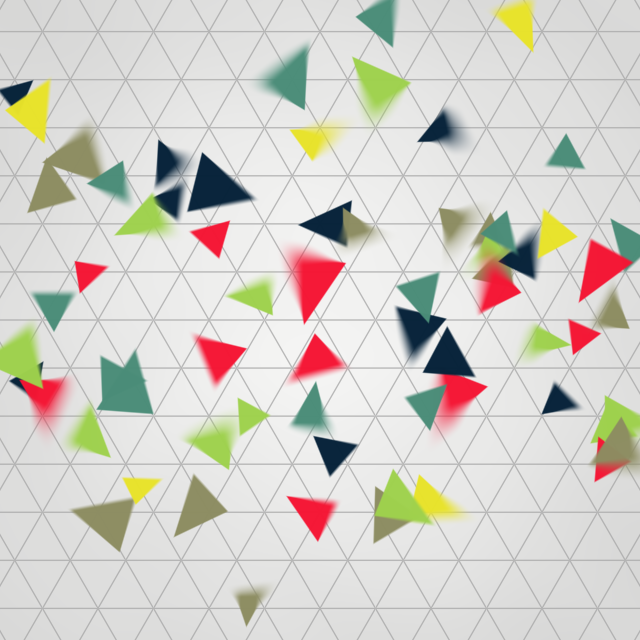
Write a Shadertoy shader that draws this background.

```glsl
// Scattered coloured triangles over a pale grey triangular line grid.
// Each triangle is a product of three soft half planes whose blur grows
// along a random direction, like tilted shards drifting out of focus.

vec4 hash4(float n) {
    return fract(sin(n * vec4(12.91, 78.23, 39.42, 57.31) + vec4(1.3, 4.1, 2.7, 5.9)) * 4375.5);
}

// Distance to the nearest of a family of parallel lines.
float lineDistance(vec2 p, vec2 normal, float spacing) {
    return abs(fract(dot(p, normal) / spacing + 0.5) - 0.5) * spacing;
}

float triangleGrid(vec2 p, float spacing) {
    float d = lineDistance(p, vec2(0.0, 1.0), spacing);
    d = min(d, lineDistance(p, vec2(0.866, 0.5), spacing));
    return min(d, lineDistance(p, vec2(0.866, -0.5), spacing));
}

// Coverage of a slightly irregular triangle; softness varies across it.
float softTriangle(vec2 p, float inradius, float angle, vec3 skew, float softness, float blurAngle, float pixel) {
    float along = dot(p, vec2(cos(blurAngle), sin(blurAngle))) / inradius;
    float blur = max(pixel, 0.0015) + softness * smoothstep(-1.0, 1.6, along);
    float coverage = 1.0;
    for (int k = 0; k < 3; k++) {
        float a = angle + float(k) * 2.0944 + 0.35 * (skew[k] - 0.5);
        float d = dot(p, vec2(cos(a), sin(a))) - inradius;
        coverage *= 1.0 - smoothstep(-blur, blur, d);
    }
    return coverage;
}

void mainImage(out vec4 fragColor, in vec2 fragCoord) {
    vec2 uv = fragCoord / iResolution.y;
    float aspect = iResolution.x / iResolution.y;
    float pixel = 1.0 / iResolution.y;
    vec2 centred = uv - vec2(0.5 * aspect, 0.5);

    // Paper: bright middle, greyer rim and faint layered-sine mottling.
    float mottling = sin(uv.x * 9.0 + 2.0 * sin(uv.y * 7.0)) * sin(uv.y * 11.0 + sin(uv.x * 13.0));
    float paper = mix(0.95, 0.85, smoothstep(0.05, 0.7, length(centred))) + 0.008 * mottling;
    vec3 color = paper * vec3(1.0, 1.0, 0.996);

    // Thin grey grid.
    float grid = triangleGrid(centred, 0.0751);
    float gridLine = 1.0 - smoothstep(0.0, max(0.0021, 1.1 * pixel), grid);
    color = mix(color, vec3(0.66), 0.8 * gridLine);

    vec3 palette[6] = vec3[6](
        vec3(0.02, 0.13, 0.22),  // navy
        vec3(0.96, 0.08, 0.20),  // red
        vec3(0.55, 0.55, 0.38),  // olive
        vec3(0.62, 0.82, 0.30),  // lime
        vec3(0.29, 0.55, 0.47),  // teal
        vec3(0.91, 0.89, 0.16)); // yellow

    // Shards: even spread across, denser towards mid height.
    for (int i = 0; i < 66; i++) {
        float n = float(i) + 1.0;
        vec4 place = hash4(n);
        vec4 shape = hash4(n + 91.7);
        vec4 form = hash4(n + 203.3);
        vec2 centre = vec2(aspect * fract(n * 0.618 + 0.12 * place.x),
                           0.03 + 0.5 * (place.y + place.z));
        float inradius = mix(0.015, 0.035, shape.x * (0.4 + 0.6 * shape.y));
        float softness = mix(0.001, 0.026, form.w * form.w);
        float coverage = softTriangle(uv - centre, inradius, 6.2832 * shape.z,
                                      form.xyz, softness, 6.2832 * shape.w, pixel);
        color = mix(color, palette[(i % 11) / 2], 0.98 * coverage);
    }

    fragColor = vec4(color, 1.0);
}
```
